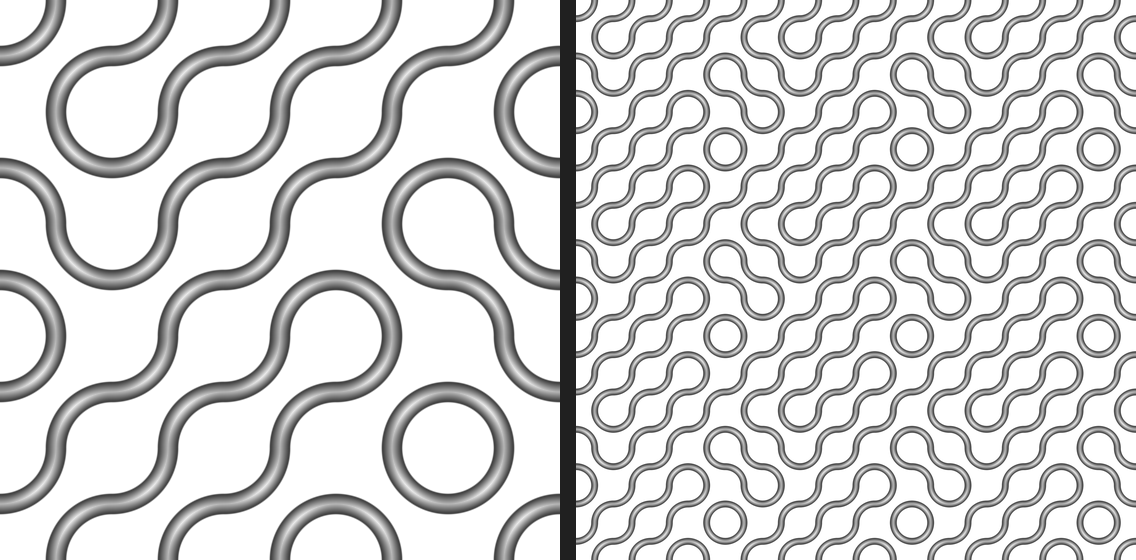
Left, the tile; right, the same tile 3 across and 3 down.
Reproduce this pattern procedurally as a Shadertoy shader.

```glsl
// Seamless Truchet tiling: shaded grey tubes made of quarter-circle arcs on white.

const int   TILES       = 5;      // tiles across and down
const float ARC_RADIUS  = 0.5;    // in tile units, joins the edge midpoints
const float HALF_WIDTH  = 0.091;  // tube half width in tile units
const float BACKGROUND  = 1.0;
const float RIM_GREY    = 0.19;   // outer edge of the tube
const float JOINT_GREY  = 0.71;   // centre line where tiles meet
const float SHINE_GREY  = 0.92;   // centre line halfway along an arc
const float TAU         = 6.28318531;

// Length of the run of mirrored tiles in each row, bottom row first.
const int MIRRORED_RUN[TILES] = int[TILES](1, 1, 3, 2, 0);

// Runs start at column 3 on even rows and column 4 on odd rows, and wrap.
bool isMirrored(ivec2 tile) {
    int runStart = 3 + tile.y % 2;
    int offset = (tile.x - runStart + TILES) % TILES;
    return offset < MIRRORED_RUN[tile.y];
}

// Position relative to the centre of the closer arc in the tile.
vec2 fromArcCentre(vec2 local) {
    float side = local.x > local.y ? 0.5 : -0.5;
    return local - vec2(side, -side);
}

// Grey of the tube: bright core fading to a dark rim, shinier at mid-arc.
float tubeGrey(vec2 arm, float dist) {
    float angle = atan(arm.y, arm.x);
    float shine = 0.5 - 0.5 * cos(2.0 * TAU * angle / (0.5 * TAU));
    shine = 0.5 - 0.5 * cos(4.0 * angle);
    float core = mix(JOINT_GREY, SHINE_GREY, shine);
    return mix(core, RIM_GREY, clamp(dist / HALF_WIDTH, 0.0, 1.0));
}

void mainImage(out vec4 fragColor, in vec2 fragCoord) {
    // Tile grid
    vec2 grid = fragCoord / iResolution.xy * float(TILES);
    ivec2 tile = ivec2(floor(grid)) % TILES;
    vec2 local = fract(grid) - 0.5;
    if (isMirrored(tile)) local.x = -local.x;

    // Distance to the arc centre line
    vec2 arm = fromArcCentre(local);
    float dist = abs(length(arm) - ARC_RADIUS);

    // Smooth tube edge over the background
    float pixel = float(TILES) / min(iResolution.x, iResolution.y);
    float coverage = 1.0 - smoothstep(-pixel, pixel, dist - HALF_WIDTH);
    fragColor = vec4(vec3(mix(BACKGROUND, tubeGrey(arm, dist), coverage)), 1.0);
}
```
